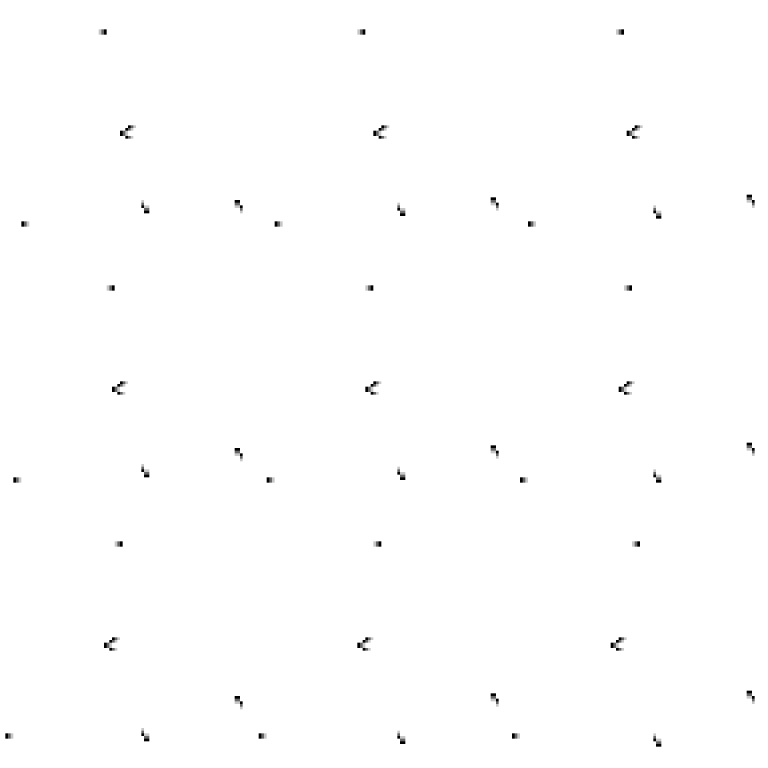
A three.js fragment shader for this pattern:

```glsl
varying vec2 vUv;

#define REPEATS 3.0
#define TILE 96.0        // fine units per repeat
#define DRIFT 3.0        // slip of each lattice per repeat, along its marks
#define BAR_LENGTH 3.0
#define THIN 0.5         // half widths of the bars
#define THICK 1.0
#define MID_INK 0.6
#define PALE_INK 0.22
#define PAPER vec3(1.0)
#define INK vec3(0.0)

const vec2 RIGHT = vec2(1.0, 0.0);
const vec2 UP = vec2(0.0, 1.0);

float softStep(float d, float blur) {
  return clamp(d / blur + 0.5, 0.0, 1.0);
}

// Bar that starts full at its head and pales in three steps along dir
float fadingBar(vec2 p, vec2 head, vec2 dir, float halfWidth, float blur) {
  vec2 q = p - head;
  float along = dot(q, dir);
  float across = abs(dot(q, vec2(-dir.y, dir.x)));
  float stride = BAR_LENGTH / 3.0;
  float shade = softStep(along, blur)
    - (1.0 - MID_INK) * softStep(along - stride, blur)
    - (MID_INK - PALE_INK) * softStep(along - 2.0 * stride, blur)
    - PALE_INK * softStep(along - BAR_LENGTH, blur);
  return shade * softStep(halfWidth - across, blur);
}

// Lattice offsets: rows slip sideways, or columns slip up and down
vec2 sidewaysLattice(vec2 cell, float slip) {
  return vec2((TILE + slip) * cell.x - DRIFT * slip * cell.y, TILE * cell.y);
}

vec2 uprightLattice(vec2 cell, float slip) {
  return vec2(TILE * cell.x, (TILE + DRIFT * slip) * cell.y - slip * cell.x);
}

float leftFadingDash(vec2 p, float blur) {
  return fadingBar(p, vec2(44.0, 84.0), -RIGHT, THICK, blur);
}

float rightFadingDash(vec2 p, float blur) {
  return fadingBar(p, vec2(4.0, 12.0), RIGHT, THICK, blur);
}

float chevron(vec2 p, float blur) {
  return fadingBar(p, vec2(44.0, 48.5), RIGHT, THIN, blur)
    + fadingBar(p, vec2(43.0, 47.5), RIGHT, THIN, blur)
    + fadingBar(p, vec2(41.0, 46.0), RIGHT, THICK, blur)
    + fadingBar(p, vec2(43.0, 44.5), RIGHT, THIN, blur);
}

float risingHook(vec2 p, float blur) {
  return fadingBar(p, vec2(53.5, 14.0), UP, THIN, blur)
    + fadingBar(p, vec2(55.0, 12.0), UP, THICK, blur);
}

float fallingHook(vec2 p, float blur) {
  return fadingBar(p, vec2(89.0, 25.0), -UP, THICK, blur)
    + fadingBar(p, vec2(90.5, 23.0), -UP, THIN, blur);
}

void main() {
  float span = REPEATS * TILE;
  float blur = max(fwidth(vUv.x) * span, 1e-4);
  float middle = 0.5 * (REPEATS - 1.0);
  vec2 p = vUv * span - middle * TILE;   // origin at the middle tile
  float ink = 0.0;

  for (float row = 0.0; row < REPEATS; row++) {
    for (float column = 0.0; column < REPEATS; column++) {
      vec2 cell = vec2(column, row) - middle;
      vec2 wide = p - sidewaysLattice(cell, 1.0);
      vec2 narrow = p - sidewaysLattice(cell, -1.0);
      vec2 tall = p - uprightLattice(cell, 1.0);
      vec2 low = p - uprightLattice(cell, -1.0);

      ink += leftFadingDash(wide, blur);
      ink += rightFadingDash(narrow, blur) + chevron(narrow, blur);
      ink += risingHook(tall, blur) + fallingHook(low, blur);
    }
  }

  gl_FragColor = vec4(mix(PAPER, INK, clamp(ink, 0.0, 1.0)), 1.0);
}
```
